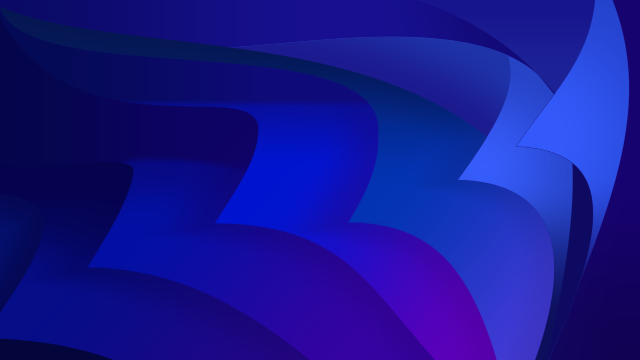
Write a Shadertoy shader that draws this background.

```glsl
// Overlapping blue pleats that curl to pointed tips and sweep down to violet.
// Cubic edges give signed distances for cover and soft fold shadows;
// the sheets are painted from back to front.

const vec2 ACROSS = vec2(1, 0), DOWN = vec2(0, 1);

float ramp(float a, float b, float x) { return smoothstep(a, b, x); }

// Signed distance to a cubic that is monotone along an axis, positive on
// its clockwise side and extended along its end tangents
float curve(vec2 p, vec2 axis, vec2 a, vec2 b, vec2 c, vec2 d) {
  vec2 k1 = 3. * (b - a), k2 = 3. * (a - 2. * b + c), k3 = d - a + 3. * (b - c);
  float t = .5, stride = .25;
  for (int i = 0; i < 16; i++) {
    vec2 q = a + t * (k1 + t * (k2 + t * k3));
    t += dot(q - p, axis) < 0. ? stride : -stride;
    stride *= .5;
  }
  vec2 offset = p - a - t * (k1 + t * (k2 + t * k3));
  vec2 tangent = normalize(k1 + t * (2. * k2 + 3. * t * k3));
  return tangent.x * offset.y - tangent.y * offset.x;
}

// Curl from a down to a tip, then a skirt sweeping from the tip to the end
float sheet(vec2 p, float top, vec2 a, vec2 b, vec2 c, vec2 tip, vec2 e, vec2 f, vec2 end) {
  return max(min(top, curve(p, DOWN, a, b, c, tip)), curve(p, DOWN, tip, e, f, end));
}

void paint(inout vec3 col, vec3 ink, float dist) {
  float aa = 3.2 / iResolution.y;
  col = mix(col, ink, ramp(-aa, aa, dist));
}

// Diagonal blend toward the lower right
float sweep(vec2 p, vec2 origin) {
  return ramp(0., 3.3, dot(p - origin, vec2(.77, .64)));
}

// Sheet colour: shaded above its crest, lit below, tinted far from its tip
vec3 pleat(vec2 p, float crest, float blur, vec2 origin, vec3 shade, vec3 lit, vec3 far, float dist) {
  float below = p.y - crest;
  vec3 c = mix(shade, lit, .5 * ramp(-blur, blur, below) + .5 * ramp(0., .8, below));
  c = mix(c, shade, .42 - .42 * ramp(0., .7, dist));
  return mix(c, far * mix(.92, 1., ramp(0., .5, dist)), sweep(p, origin));
}

void mainImage(out vec4 fragColor, in vec2 fragCoord) {
  // Canvas is 7.68 by 4.32 units, with y running downward
  vec2 uv = fragCoord / iResolution.xy;
  vec2 p = vec2(uv.x, 1. - uv.y) * vec2(7.68, 4.32);

  // Backdrop
  vec3 back = mix(vec3(.04, .04, .4), vec3(.09, .06, .56), ramp(0., 4., p.x));
  back = mix(back, vec3(.09, .01, .44), ramp(5.5, 7.5, p.x));
  vec3 col = back * mix(1., .75, ramp(2., 4.3, p.y));

  // Outer right blade and the hollow behind it
  vec3 ink = mix(vec3(.2, .35, .98), vec3(.14, .26, .8), ramp(.2, 2., length(p - vec2(6.4, 1.65))));
  ink = mix(ink, vec3(.07, .04, .38), ramp(2.1, 3.9, p.y));
  paint(col, ink, curve(p, DOWN, vec2(7.35, 0), vec2(7.9, 1.4), vec2(7.2, 2.7), vec2(6.6, 4.32)));
  float hollow = sheet(p, 9., vec2(7.14, 0), vec2(7.08, .7), vec2(6.65, 1.1), vec2(6.19, 1.76),
    vec2(7.35, 1.8), vec2(7.35, 2.65), vec2(6.58, 4.32));
  paint(col, mix(vec3(.09, .08, .55), vec3(.11, .13, .59), ramp(0., .9, p.y)), hollow);
  float crease = curve(p, ACROSS, vec2(5, 0), vec2(5.9, .3), vec2(6.4, .8), vec2(6.68, 1.15));
  ink = mix(vec3(.07, .04, .47), vec3(.09, .06, .56), ramp(0., .9, crease));
  ink = mix(ink, vec3(.06, .04, .38), ramp(1.2, 2., p.y));
  paint(col, mix(back, ink, ramp(4.5, 6., p.x)), min(hollow, crease));

  // Second blade, then its dusky inner face
  float second = min(hollow, min(
    curve(p, ACROSS, vec2(2.9, .56), vec2(4, .48), vec2(6.05, .15), vec2(6.64, 1.12)),
    curve(p, DOWN, vec2(6.64, 1.12), vec2(6.95, 1.5), vec2(6.98, 2.6), vec2(6.55, 4.32))));
  ink = mix(vec3(.21, .36, .98), vec3(.15, .26, .77), ramp(0., 1.4, length(p - vec2(5.8, 2))));
  paint(col, mix(ink, vec3(.05, .06, .36), ramp(2.2, 3.9, p.y)), second);
  float inner = sheet(p, 9., vec2(6.08, .62), vec2(6.22, 1), vec2(6.05, 1.4), vec2(5.49, 2.16),
    vec2(6.4, 2.18), vec2(7, 2.7), vec2(6.42, 4.32));
  float ridge = curve(p, ACROSS, vec2(0, .08), vec2(1.3, .65), vec2(4.2, .3), vec2(5.85, 1.65));
  ink = mix(vec3(.11, .1, .56), vec3(.12, .2, .66), ramp(0., .8, -ridge));
  paint(col, ink, min(inner, second));

  // Broad teal sheet
  float d = min(inner, ridge);
  ink = mix(vec3(.02, .1, .36), vec3(.01, .2, .7), ramp(.4, 2.3, p.y));
  ink = mix(ink, vec3(.29, .23, .86), sweep(p, vec2(4.3, 2.4)));
  paint(col, ink * mix(.9, 1., ramp(0., .5, d)), d);

  // Bright blue sheet turning violet
  float top = curve(p, ACROSS, vec2(0, .08), vec2(.3, 1.1), vec2(4.53, .3), vec2(4.54, 1.55));
  d = sheet(p, top, vec2(4.54, 1.55), vec2(4.56, 2), vec2(4.4, 2.3), vec2(4.18, 2.67),
    vec2(5.1, 2.68), vec2(5.6, 3.1), vec2(5.96, 4.32));
  vec3 dusk = mix(vec3(.02, .04, .34), vec3(.06, .04, .48), ramp(.5, 3.8, p.x));
  paint(col, pleat(p, 1.24, .06, vec2(3.1, 2.3), dusk, vec3(0, .08, .81), vec3(.36, 0, .72), d), d);

  // Deep blue sheet
  top = curve(p, ACROSS, vec2(0, .2), vec2(.9, 1.9), vec2(3.09, .88), vec2(3.1, 1.55));
  d = sheet(p, top, vec2(3.1, 1.55), vec2(3.1, 1.9), vec2(2.85, 2.25), vec2(2.58, 2.68),
    vec2(4.1, 2.69), vec2(4.4, 3.4), vec2(5.22, 4.32));
  dusk = mix(vec3(.02, .02, .3), vec3(.05, .01, .39), ramp(.2, 2.5, p.x));
  float crest = 2.71 - .8 * ramp(.2, 1.7, p.x) + .1 * pow(max(p.x - 1.8, 0.), 2.);
  paint(col, pleat(p, crest, .06, vec2(1.6, 2.6), dusk, vec3(.01, .06, .64), vec3(.21, .01, .63), d), d);

  // Navy sheet
  top = curve(p, ACROSS, vec2(0, 1.95), vec2(.6, 2.1), vec2(1.59, 1.8), vec2(1.6, 2.05));
  d = sheet(p, top, vec2(1.6, 2.05), vec2(1.58, 2.35), vec2(1.3, 2.8), vec2(1.05, 3.21),
    vec2(2.2, 3.22), vec2(3, 3.75), vec2(3.72, 4.32));
  dusk = vec3(.02, .01, .3);
  paint(col, pleat(p, 2.65, .6, vec2(.7, 3.1), dusk, vec3(.02, .05, .53), vec3(.14, .02, .53), d), d);

  // Nearest fold at the left edge
  top = curve(p, ACROSS, vec2(0, 2.32), vec2(.25, 2.36), vec2(.52, 2.45), vec2(.53, 2.65));
  d = sheet(p, top, vec2(.53, 2.65), vec2(.5, 3.1), vec2(.15, 3.5), vec2(-.2, 4.06),
    vec2(.5, 4.07), vec2(1, 4.18), vec2(1.42, 4.34));
  ink = mix(vec3(.02, .03, .33), vec3(.01, .06, .42), ramp(0., .5, d));
  paint(col, mix(ink, vec3(.01, .02, .23), ramp(3.6, 4., p.y)), d);

  fragColor = vec4(col, 1);
}
```
